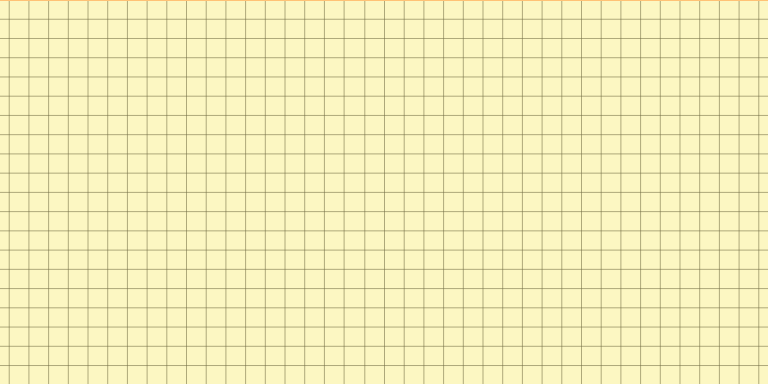
Give the GLSL for this pattern, as a WebGL 1 fragment shader.

```glsl
precision highp float;

// Cream graph paper ruled with thin olive lines, 39 across and 19 down.
// Distances to repeated lines become antialiased coverage; the vertical
// ruling restarts at a seam near the middle, and the top edge is orange.

uniform vec2 u_resolution;

// Distance to the nearest line of a ruling with the given pitch.
float rulingDistance(float position, float pitch) {
  return abs(fract(position / pitch + 0.5) - 0.5) * pitch;
}

// Coverage of a line, keeping its weight when thinner than a pixel.
float lineCoverage(float dist, float width, float pixel) {
  float softEdge = clamp(0.5 + (0.5 * max(width, pixel) - dist) / pixel, 0.0, 1.0);
  return min(width / pixel, 1.0) * softEdge;
}

void main() {
  // Canvas heights as units, with y measured down from the top edge.
  float pixel = 1.0 / u_resolution.y;
  vec2 p = gl_FragCoord.xy * pixel;
  p.x *= 2.0 * u_resolution.y / u_resolution.x;
  p.y = 1.0 - p.y;

  // The right-hand ruling starts slightly more than one pitch after the left.
  float start = mix(0.0240, 0.9500, step(0.923, p.x));
  float vertical = lineCoverage(rulingDistance(p.x - start, 0.0513), 0.0015, pixel);

  // Horizontal ruling, omitted at the top edge.
  float horizontal = lineCoverage(rulingDistance(p.y, 0.0501), 0.0015, pixel);
  horizontal *= step(0.025, p.y);

  // Paper, ink and the orange top border.
  vec3 paper = vec3(0.99, 0.97, 0.76);
  vec3 ink = vec3(0.45, 0.43, 0.27);
  float ruled = 1.0 - (1.0 - vertical) * (1.0 - horizontal);
  vec3 color = mix(paper, ink, ruled);
  float border = clamp(0.5 + (0.0026 - p.y) / pixel, 0.0, 1.0);
  color = mix(color, vec3(1.0, 0.76, 0.46), border);

  gl_FragColor = vec4(color, 1.0);
}
```
